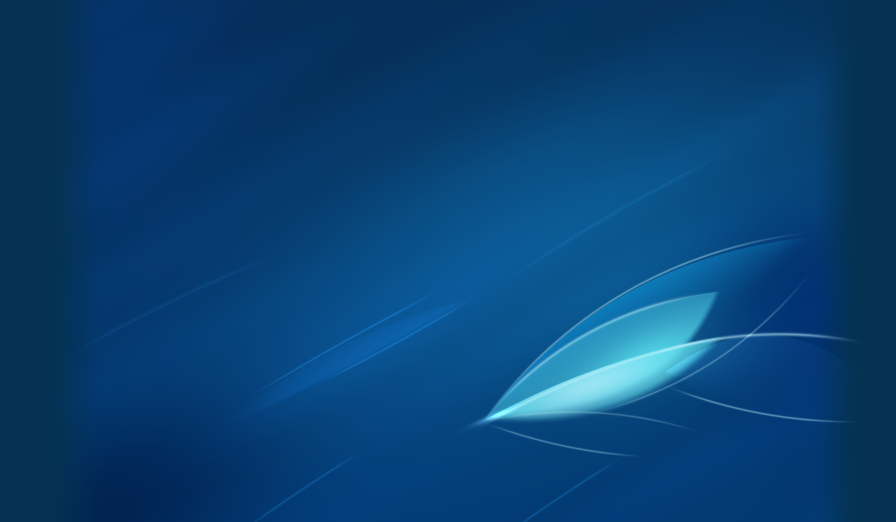
This background is drawn by a Shadertoy shader. Its source:

```glsl
const float ASPECT = 1.714;
const vec2 ROOT = vec2(0.922, 0.192);         // where all petals meet
const vec2 OUTER_TIP = vec2(1.563, 0.547);
const vec2 INNER_TIP = vec2(1.379, 0.442);
const vec2 BRIGHT_TIP = vec2(1.390, 0.356);
const vec3 TOP_BLUE = vec3(0.020, 0.180, 0.350);
const vec3 LOW_BLUE = vec3(0.010, 0.230, 0.460);
const vec3 TEAL = vec3(0.050, 0.380, 0.590);
const vec3 BEAM_BLUE = vec3(0.045, 0.370, 0.650);
const vec3 NAVY = vec3(0.000, 0.120, 0.300);
const vec3 RIGHT_NAVY = vec3(0.000, 0.180, 0.440);
const vec3 SIDE = vec3(0.018, 0.195, 0.320);
const vec3 AZURE = vec3(0.050, 0.510, 0.760);
const vec3 AQUA = vec3(0.240, 0.690, 0.820);
const vec3 CYAN = vec3(0.360, 0.900, 0.950);
const vec3 PALE = vec3(0.720, 0.930, 0.980);
const float STREAK_ANGLE = 0.515;
const float STREAK_GAIN = 0.09;

vec2 hashGradient(vec2 cell) {
    float a = 6.2832 * fract(sin(dot(cell, vec2(127.1, 311.7))) * 4375.85);
    return vec2(cos(a), sin(a));
}

float gradientNoise(vec2 p) {
    vec2 i = floor(p), f = fract(p), u = f * f * (3.0 - 2.0 * f), e = vec2(1, 0);
    float low = mix(dot(hashGradient(i), f), dot(hashGradient(i + e), f - e), u.x);
    float high = mix(dot(hashGradient(i + e.yx), f - e.yx),
                     dot(hashGradient(i + 1.0), f - 1.0), u.x);
    return mix(low, high, u.y);
}

vec2 rotate(vec2 p, float angle) {
    float c = cos(angle), s = sin(angle);
    return vec2(c * p.x + s * p.y, c * p.y - s * p.x);
}

float glow(vec2 p, vec2 center, vec2 radius, float angle) {
    vec2 q = rotate(p - center, angle) / radius;
    return exp(-dot(q, q));
}

// x runs from 0 at a to 1 at b; y is the sideways offset in axis lengths
vec2 axisFrame(vec2 p, vec2 a, vec2 b) {
    vec2 d = b - a, q = p - a;
    return vec2(dot(q, d), d.x * q.y - d.y * q.x) / dot(d, d);
}

float arc(float t, float height, float skew) {
    return 4.0 * height * t * (1.0 - t) * (1.0 + skew * (1.0 - 2.0 * t));
}

// x: coverage, y: 0 at the lower edge to 1 at the upper edge, z: position on the axis
vec3 petal(vec2 p, vec2 a, vec2 b, float upper, float lower, float skew, float soft) {
    vec2 f = axisFrame(p, a, b);
    float hi = arc(f.x, upper, 0.0), lo = arc(f.x, lower, skew);
    float edge = 0.7 / (iResolution.y * length(b - a));
    float mask = smoothstep(-edge, edge, hi - f.y) * smoothstep(-edge, edge + soft, f.y - lo);
    float across = clamp((f.y - lo) / max(hi - lo, 0.001), 0.0, 1.0);
    return vec3(mask, across, clamp(f.x, 0.0, 1.0));
}

// Thin arc that fades toward both ends
float hairline(vec2 p, vec2 a, vec2 b, float height, float width) {
    vec2 f = axisFrame(p, a, b);
    float d = (f.y - arc(f.x, height, 0.0)) * length(b - a) / max(width, 0.6 / iResolution.y);
    return exp(-d * d) * smoothstep(0.0, 0.25, f.x) * smoothstep(1.0, 0.7, f.x);
}

vec3 background(vec2 p) {
    vec3 col = mix(LOW_BLUE, TOP_BLUE, smoothstep(0.0, 0.95, p.y));
    col = mix(col, TEAL, 0.80 * glow(p, vec2(1.15, 0.54), vec2(0.60, 0.30), 0.25));
    col = mix(col, BEAM_BLUE, 0.60 * glow(p, vec2(0.74, 0.36), vec2(0.48, 0.15), STREAK_ANGLE));
    col = mix(col, NAVY, 0.85 * glow(p, vec2(0.20, 0.02), vec2(0.34, 0.17), 0.4));
    col = mix(col, RIGHT_NAVY, 0.85 * glow(p, vec2(1.57, 0.40), vec2(0.20, 0.22), 0.5));
    col += vec3(0.0, 0.02, 0.07) * glow(p, vec2(0.22, 0.88), vec2(0.25, 0.35), 0.0);
    // Broad streaks and the folded beam
    vec2 q = rotate(p, STREAK_ANGLE);
    col *= 1.0 + STREAK_GAIN * gradientNoise(q * vec2(1.2, 11.0) + 3.0);
    vec3 beam = petal(p, vec2(0.40, 0.165), vec2(0.90, 0.428), 0.06, -0.015, 0.0, 0.01);
    col += vec3(0.01, 0.05, 0.09) * beam.x * (1.0 - 0.6 * beam.y) * smoothstep(0.0, 0.4, beam.z);
    float lines = hairline(p, vec2(0.47, 0.235), vec2(0.86, 0.453), 0.01, 0.002)
        + hairline(p, vec2(0.60, 0.26), vec2(0.92, 0.437), -0.01, 0.002)
        + hairline(p, vec2(0.46, -0.02), vec2(0.70, 0.14), 0.01, 0.002)
        + hairline(p, vec2(0.96, -0.03), vec2(1.20, 0.13), 0.01, 0.002)
        + 0.4 * hairline(p, vec2(0.10, 0.30), vec2(0.55, 0.52), 0.02, 0.003)
        + 0.4 * hairline(p, vec2(0.95, 0.45), vec2(1.42, 0.72), 0.02, 0.003);
    return col + vec3(0.03, 0.10, 0.14) * lines;
}

void mainImage(out vec4 fragColor, in vec2 fragCoord) {
    vec2 p = fragCoord / iResolution.xy * vec2(ASPECT, 1.0);
    vec3 col = background(p);
    float sides = max(smoothstep(0.21, 0.08, p.x), smoothstep(1.55, 1.65, p.x));
    col = mix(col, SIDE, sides);

    // Layered petals, from back to front
    vec3 outer = petal(p, ROOT, OUTER_TIP, 0.110, -0.11, 0.0, 0.08);
    float outerFade = mix(0.12, 0.85, outer.y * outer.y) * (1.0 - 0.65 * smoothstep(0.5, 1.0, outer.z));
    col = mix(col, AZURE, outer.x * outerFade);
    vec3 inner = petal(p, ROOT, INNER_TIP, 0.099, -0.160, -0.3, 0.03);
    col = mix(col, AQUA, inner.x * mix(0.75, 0.55, inner.y));
    vec3 bright = petal(p, ROOT, BRIGHT_TIP, 0.045, -0.130, -0.1, 0.04);
    col = mix(col, CYAN, bright.x * mix(0.30, 0.75, bright.y) * (1.0 - 0.5 * bright.z * bright.z));
    float petals = max(inner.x, bright.x);
    col = mix(col, CYAN, (0.12 + 0.63 * petals) * glow(p, vec2(1.24, 0.308), vec2(0.14, 0.055), 0.45));
    col = mix(col, PALE, 0.70 * bright.x * glow(p, vec2(1.13, 0.262), vec2(0.13, 0.035), 0.35));

    // Translucent ribbon and its fine rims
    vec3 ribbon = petal(p, vec2(1.27, 0.285), vec2(1.66, 0.275), 0.20, -0.18, 0.0, 0.02);
    col += vec3(0.05, 0.11, 0.13) * ribbon.x * ribbon.y * (1.0 - ribbon.z);
    float rims = 0.55 * hairline(p, vec2(1.22, 0.312), vec2(1.66, 0.342), 0.07, 0.003)
        + 0.45 * hairline(p, vec2(1.27, 0.262), vec2(1.65, 0.192), -0.05, 0.002)
        + 0.35 * hairline(p, ROOT, vec2(1.24, 0.125), -0.04, 0.002)
        + 0.25 * hairline(p, ROOT, vec2(1.36, 0.165), 0.07, 0.002)
        + 0.30 * hairline(p, vec2(1.12, 0.205), vec2(1.56, 0.490), -0.09, 0.002)
        + 0.45 * hairline(p, ROOT, OUTER_TIP + 0.01, 0.110, 0.002)
        + 0.50 * hairline(p, ROOT, INNER_TIP, 0.099, 0.003)
        + 0.60 * hairline(p, ROOT - 0.02, BRIGHT_TIP, 0.045, 0.003);
    col = mix(col, PALE, clamp(rims, 0.0, 0.8));
    col += 0.35 * PALE * glow(p, ROOT + vec2(0.02, 0.009), vec2(0.035, 0.005), 0.4);
    fragColor = vec4(clamp(col, 0.0, 1.0), 1.0);
}
```
